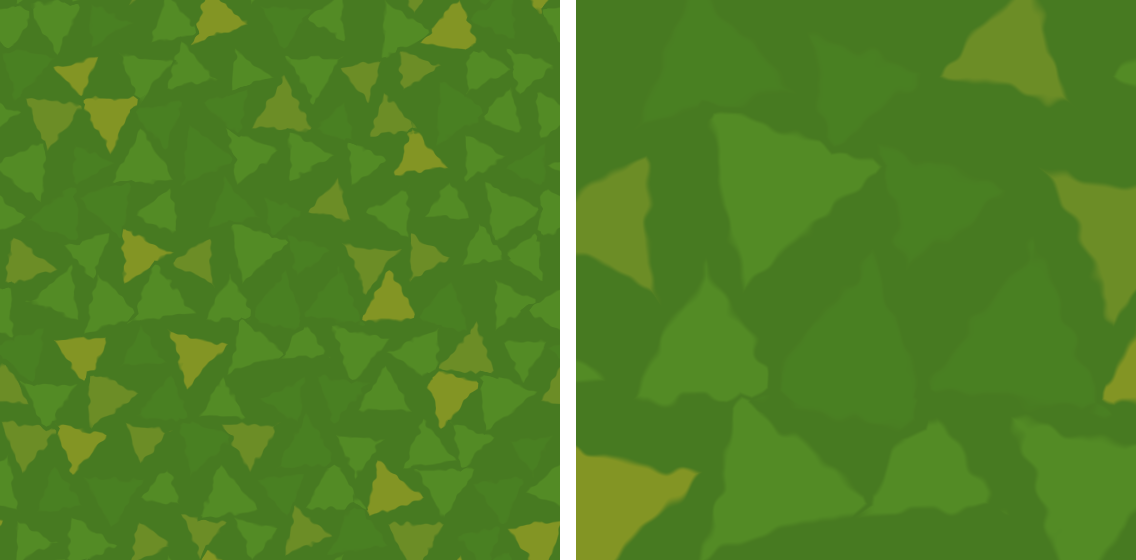
Left: the whole. Right: its middle third, enlarged.
A Shadertoy shader for this pattern:

```glsl
float hash(vec2 p) {
    return fract(sin(dot(p, vec2(127.1, 311.7))) * 43758.5453);
}

float valueNoise(vec2 p) {
    vec2 i = floor(p), f = fract(p);
    f = f * f * (3.0 - 2.0 * f);
    return mix(mix(hash(i), hash(i + vec2(1, 0)), f.x),
               mix(hash(i + vec2(0, 1)), hash(i + vec2(1, 1)), f.x), f.y);
}

// Distance to the edges of an equilateral triangle pointing up
float triangleDistance(vec2 p, float radius) {
    return max(abs(p.x) * 0.866 + p.y * 0.5, -p.y) - radius * 0.5;
}

vec3 leafColour(float pick) {
    if (pick < 0.30) return vec3(0.288, 0.500, 0.135);
    if (pick < 0.62) return vec3(0.325, 0.545, 0.145);
    if (pick < 0.88) return vec3(0.425, 0.553, 0.150);
    return vec3(0.515, 0.585, 0.140);
}

void mainImage(out vec4 fragColor, in vec2 fragCoord) {
    vec2 uv = fragCoord / iResolution.y;
    vec2 grid = vec2(10.0, 12.0);
    float nearest = 1.0, second = 1.0, pick = 0.0;

    // Staggered, jittered rows of triangles that repeat across the canvas
    for (int j = -1; j <= 1; j++) {
        float row = floor(uv.y * grid.y) + float(j);
        float shift = 0.5 * mod(row, 2.0);
        for (int i = -1; i <= 1; i++) {
            float column = floor(uv.x * grid.x - shift) + float(i);
            vec2 id = mod(vec2(column, row), grid);
            vec2 jitter = vec2(hash(id + 3.7), hash(id + 19.3)) - 0.5;
            vec2 centre = vec2(column + shift + 0.5, row + 0.5) / grid + jitter * 0.03;

            // Quarter turns with a small tilt
            float angle = floor(hash(id + 41.9) * 4.0) * 1.5708 + (hash(id + 57.1) - 0.5) * 0.45;
            float c = cos(angle), s = sin(angle);
            float radius = mix(0.041, 0.065, hash(id + 73.3));
            float d = triangleDistance(mat2(c, -s, s, c) * (uv - centre), radius);

            if (d < nearest) {
                second = nearest;
                nearest = d;
                pick = hash(id + 91.7);
            } else {
                second = min(second, d);
            }
        }
    }

    // Keep a gap between neighbours and fray the edges
    float d = max(nearest, nearest - second + 0.006);
    d += (valueNoise(uv * 88.0) - 0.5) * 0.009;

    float soft = max(0.0022, 0.75 / iResolution.y);
    float cover = 1.0 - smoothstep(-soft, soft, d);
    vec3 ground = vec3(0.280, 0.478, 0.128);
    fragColor = vec4(mix(ground, leafColour(pick), cover), 1.0);
}
```
